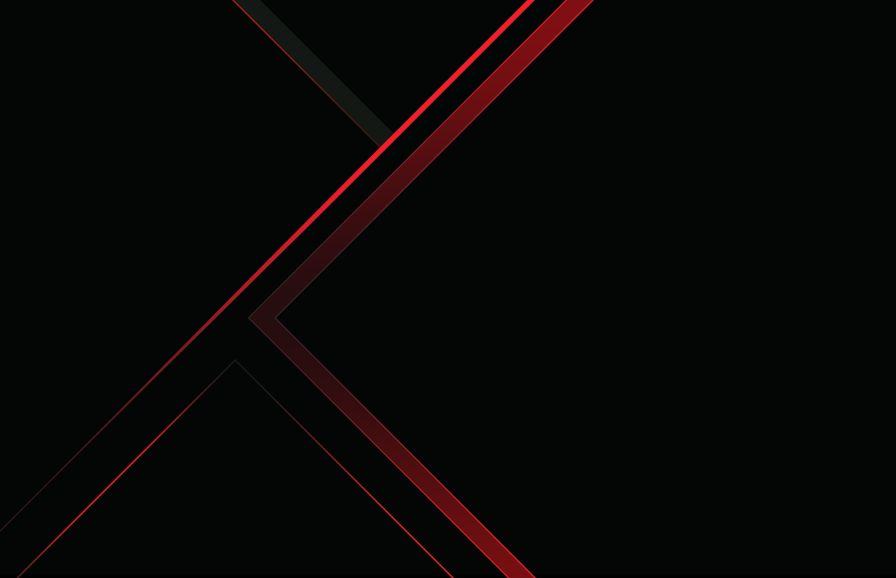
Reproduce this background procedurally as a Shadertoy shader.

```glsl
// Thin red diagonals and a glowing chevron band on a near-black ground.
// Every shape is a 45-degree distance function, antialiased by pixel size,
// and each stroke fades along its length with a smoothstep of height.

const float DIAGONAL = 0.70710678; // axis offset to perpendicular distance

// Coverage of a region whose signed distance is positive inside.
float inside(float d) {
    return clamp(d * iResolution.y + 0.5, 0.0, 1.0);
}

// Coverage of a line, given the axis offset from its centre.
float stroke(float offset, float halfWidth) {
    return inside(halfWidth - abs(offset) * DIAGONAL);
}

// Coverage of a diagonal strip between two axis offsets.
float strip(float offset, float low, float high) {
    return inside(min(offset - low, high - offset) * DIAGONAL);
}

void mainImage(out vec4 fragColor, in vec2 fragCoord) {
    vec2 p = fragCoord / iResolution.y;
    float rising = p.y - p.x;
    float falling = p.x + p.y;

    // Ground with a thin black strip along the bottom
    vec3 color = vec3(0.015, 0.025, 0.023) * smoothstep(0.004, 0.010, p.y);

    // Dark green bar at upper left, cut off by the main diagonal
    float aboveMain = inside((rising - 0.081) * DIAGONAL);
    color = mix(color, vec3(0.075, 0.095, 0.083),
                strip(falling, 1.403, 1.450) * aboveMain);
    vec3 barEdge = mix(vec3(0.25, 0.10, 0.08), vec3(0.68, 0.13, 0.12),
                       smoothstep(0.75, 0.98, p.y));
    color = mix(color, barEdge, stroke(falling - 1.403, 0.0011) * aboveMain);

    // Chevron band pointing left, hotter away from its corner
    float reach = abs(p.y - 0.450);
    float chevron = p.x - reach;
    vec3 bandColor = mix(vec3(0.15, 0.05, 0.06), vec3(0.50, 0.06, 0.07),
                         smoothstep(0.0, 0.55, reach));
    color = mix(color, bandColor, strip(chevron, 0.430, 0.476));

    // Bright rims of the band; the lower arm heats up sooner
    float rimHeat = smoothstep(0.02, p.y > 0.45 ? 0.58 : 0.42, reach);
    vec3 rimColor = mix(vec3(0.21, 0.13, 0.14), vec3(0.85, 0.13, 0.16), rimHeat);
    float rim = max(stroke(chevron - 0.430, 0.0011),
                    stroke(chevron - 0.476, 0.0012));
    color = mix(color, rimColor, rim);

    // Roof outline at lower left, nearly invisible at its peak
    float roof = p.y + abs(p.x - 0.407) - 0.377;
    float leftHeat = smoothstep(0.37, 0.21, p.y) * smoothstep(-0.06, 0.12, p.y);
    float rightHeat = smoothstep(0.36, 0.08, p.y);
    float roofHeat = p.x < 0.407 ? leftHeat : rightHeat;
    vec3 roofColor = mix(vec3(0.09, 0.10, 0.08), vec3(0.85, 0.14, 0.16), roofHeat);
    color = mix(color, roofColor, stroke(roof, 0.0014));

    // Main diagonal, widening and brightening upward
    float mainHeat = smoothstep(0.12, 0.75, p.y);
    vec3 mainColor = mix(vec3(0.19, 0.09, 0.09), vec3(0.93, 0.12, 0.17), mainHeat);
    color = mix(color, mainColor, stroke(rising - 0.081, mix(0.0011, 0.0047, mainHeat)));

    fragColor = vec4(color, 1.0);
}
```
